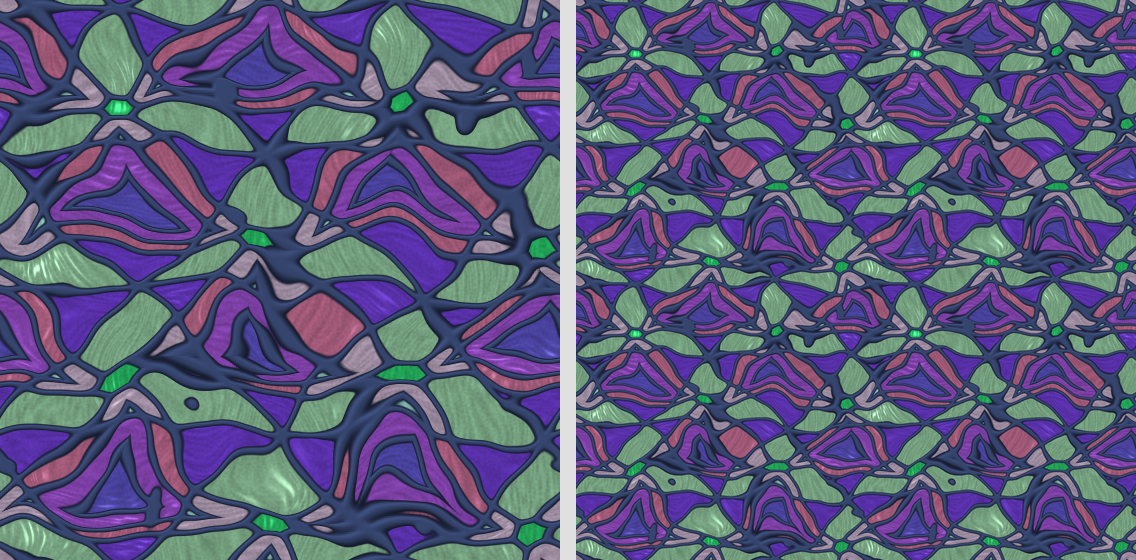
Left, the tile; right, the same tile 2 across and 2 down.
This pattern is drawn by a WebGL 2 fragment shader. Its source:

```glsl
#version 300 es
precision highp float;
// Warped enamel mosaic: three families of lattice lines cut the plane into
// triangles, whose barycentric bands pick the fill. Noise bends the lattice,
// swells the dark rounded ridges between cells and brushes the fills.
uniform vec2 u_resolution;
out vec4 fragColor;

const vec2  LATTICE_SHIFT = vec2(0.22, 0.81);
const float WARP_LARGE = 0.062;
const float WARP_SMALL = 0.016;
const float RIDGE_WIDTH = 0.0054;    // half width of the thin ridges
const float RIDGE_SWELL = 0.011;     // extra half width in swollen places
const float RIDGE_BLEND = 0.0032;    // rounding where ridges meet
const float STRETCH_LIMIT = 3.4;     // slower phases give fatter ridges
const float BLOB_LEVEL = 0.66;
const float HUB_RADIUS = 0.092;
const float BAND_WIDTH = 0.115;
const float CORE_LEVEL = 0.235;
const float THIRD = 1.0 / 3.0;
const vec2  STREAK_REPEATS = vec2(26.0, 140.0);

const vec3 HUB    = vec3(0.13, 0.64, 0.34);
const vec3 SAGE   = vec3(0.46, 0.63, 0.50);
const vec3 TEAL   = vec3(0.52, 0.72, 0.69);
const vec3 MAUVE  = vec3(0.62, 0.55, 0.63);
const vec3 ROSE   = vec3(0.63, 0.35, 0.47);
const vec3 PURPLE = vec3(0.49, 0.25, 0.65);
const vec3 VIOLET = vec3(0.35, 0.19, 0.67);
const vec3 CORE   = vec3(0.29, 0.26, 0.62);
const vec3 RIDGE_EDGE = vec3(0.08, 0.10, 0.17);
const vec3 RIDGE_TOP  = vec3(0.21, 0.27, 0.43);

float max3(vec3 v) { return max(v.x, max(v.y, v.z)); }
float min3(vec3 v) { return min(v.x, min(v.y, v.z)); }

vec2 gradientAt(vec2 cell, vec2 period, float seed) {
  vec3 h = fract(vec3(mod(cell, period), seed).xyx * vec3(0.1031, 0.1030, 0.0973) + seed * 0.137);
  h += dot(h, h.yzx + 33.33);
  float angle = 6.2832 * fract((h.x + h.y) * h.z);
  return vec2(cos(angle), sin(angle));
}

// Gradient noise, about -1 to 1, wrapping after `period` cells.
float noise(vec2 p, vec2 period, float seed) {
  vec2 i = floor(p), f = p - i, e = vec2(1.0, 0.0);
  vec2 s = f * f * f * (f * (f * 6.0 - 15.0) + 10.0);
  float a = dot(gradientAt(i, period, seed), f);
  float b = dot(gradientAt(i + e.xy, period, seed), f - e.xy);
  float c = dot(gradientAt(i + e.yx, period, seed), f - e.yx);
  float d = dot(gradientAt(i + 1.0, period, seed), f - 1.0);
  return 1.4 * mix(mix(a, b, s.x), mix(c, d, s.x), s.y);
}

float tiled(vec2 p, float repeats, float seed) {
  return noise(p * repeats, vec2(repeats), seed);
}

vec2 warp(vec2 p, float repeats, float seed) {
  return vec2(tiled(p, repeats, seed), tiled(p, repeats, seed + 1.0));
}

// Sum of falloffs, the basis of the smooth union of ridges.
float falloff(vec3 d) { return dot(exp(-d / RIDGE_BLEND), vec3(1.0)); }

void main() {
  vec2 p = gl_FragCoord.xy / u_resolution;
  vec2 q = p + WARP_LARGE * warp(p, 5.0, 3.0) + WARP_SMALL * warp(p, 11.0, 7.0);

  // Lattice phases and their rate of change per canvas unit
  vec2 l = q - LATTICE_SHIFT;
  vec3 phase = vec3(-2.0 * (l.x + l.y), 2.0 * (l.x - l.y), 4.0 * l.y);
  vec3 dx = dFdx(phase) * u_resolution.x, dy = dFdy(phase) * u_resolution.y;
  vec3 rate = max(sqrt(dx * dx + dy * dy), STRETCH_LIMIT);
  float meanRate = dot(rate, vec3(THIRD));
  vec3 bary = fract(phase);
  vec3 nearLine = min(bary, 1.0 - bary);
  bool banded = dot(bary, vec3(1.0)) < 1.5;
  float depth = min3(bary);
  float hub = max3(nearLine) - HUB_RADIUS;

  // Fill colour of the cell
  vec3 fill;
  bool inner = depth > BAND_WIDTH;
  if (hub < 0.0) fill = HUB;
  else if (!banded) fill = dot(step(THIRD, 1.0 - bary), vec3(1.0)) > 1.5 ? VIOLET : SAGE;
  else if (max3(bary) > 2.0 * THIRD) fill = inner ? TEAL : MAUVE;
  else fill = depth > CORE_LEVEL ? CORE : (inner ? PURPLE : ROSE);

  // Distance to the ridges, joined smoothly
  float total = falloff(nearLine / rate) + falloff(abs(bary - 2.0 * THIRD) / rate);
  vec3 rings = vec3(abs(hub), 1.0, 1.0);
  if (banded) rings.yz = abs(depth - vec2(BAND_WIDTH, CORE_LEVEL));
  total += falloff(rings / meanRate);
  float d = -RIDGE_BLEND * log(total);
  if (hub < 0.0) d = -hub / meanRate;
  float blob = (BLOB_LEVEL - tiled(p, 9.0, 21.0)) / 9.0;
  d = -RIDGE_BLEND * log(exp(-d / RIDGE_BLEND) + exp(-blob / RIDGE_BLEND));
  float width = RIDGE_WIDTH + RIDGE_SWELL * smoothstep(0.15, 0.75, tiled(p, 7.0, 13.0));

  // Brushed fill with pale glints
  vec2 s = q + 0.05 * warp(p, 6.0, 31.0);
  if (fill.r < fill.g || fill == ROSE) s = s.yx;
  float streak = noise(s * STREAK_REPEATS, STREAK_REPEATS, 41.0);
  float grain = tiled(p, 190.0, 47.0);
  float shine = smoothstep(0.1, 0.65, tiled(p, 7.0, 53.0)) * smoothstep(width, 3.0 * width, d);
  fill *= 0.98 + 0.14 * streak + 0.07 * grain;
  fill += shine * (0.06 + 0.5 * smoothstep(0.0, 0.75, streak)) * (0.3 + 0.7 * fill);

  // Rounded ridge lit from the upper left
  float height = clamp(1.0 - d / width, 0.0, 1.0);
  vec2 slope = vec2(dFdx(d), dFdy(d)) * u_resolution;
  float light = dot(slope, vec2(-0.6, 0.8)) * height * (1.0 - height);
  vec3 ridge = mix(RIDGE_EDGE, RIDGE_TOP, smoothstep(0.0, 0.7, height)) * (1.0 + 0.9 * light);

  float soft = 0.8 / min(u_resolution.x, u_resolution.y);
  fragColor = vec4(mix(ridge, fill, smoothstep(-soft, soft, d - width)), 1.0);
}
```
